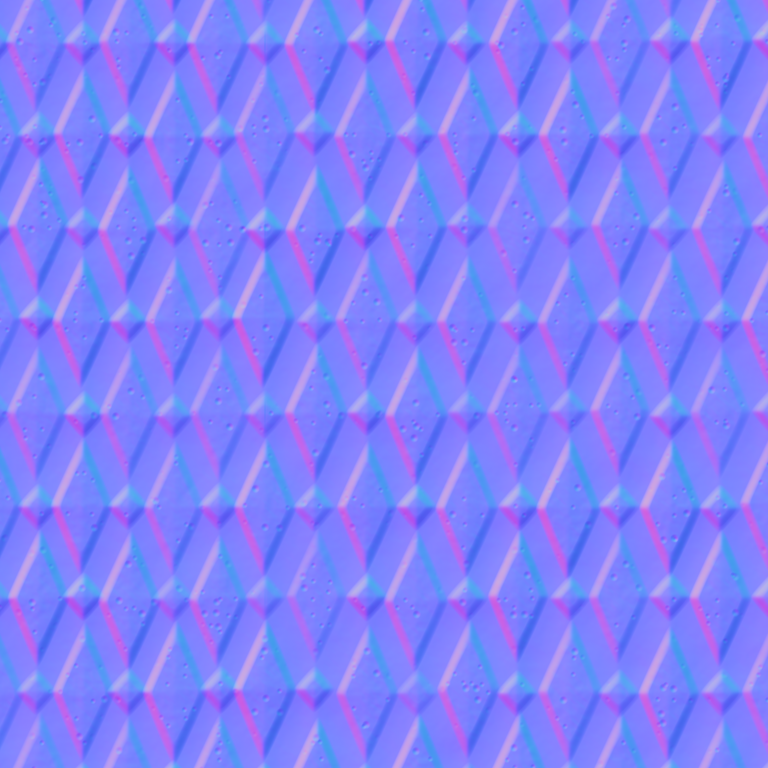
This texture map is drawn by a Shadertoy shader. Its source:

```glsl
// Normal map of a studded metal sheet: tall and small diamonds alternate in a
// checkerboard. A height field of bevelled, tilted rhombi with dents and grain
// is differentiated, and its slope is encoded as colour.
#define ROW_TOP 0.945               // height of the first full row
#define ROW_STEP 0.1208
#define COLUMN_STEPS vec2(0.0592, 0.0660) // left part, right part
#define COLUMN_KINK 0.345           // where the column spacing widens
#define TALL_SIZE vec2(0.0355, 0.0815)
#define SMALL_SIZE vec2(0.0230, 0.0265)
#define BEVEL_HEIGHT 0.0049
#define TILT 0.055                  // fall of each stud towards the right
#define SKIRT_WIDTH 0.032
#define GRAIN 0.00022
#define DENT_DEPTH 0.0010

float hash(vec2 p) {
    vec3 q = fract(p.xyx * 0.1031);
    q += dot(q, q.yzx + 33.33);
    return fract((q.x + q.y) * q.z);
}

float noise(vec2 p) {
    vec2 i = floor(p), f = fract(p);
    f = f * f * f * (f * (f * 6.0 - 15.0) + 10.0);
    return mix(mix(hash(i), hash(i + vec2(1, 0)), f.x),
               mix(hash(i + vec2(0, 1)), hash(i + vec2(1, 1)), f.x), f.y);
}

// Sparse round pits, each inside its own cell
float dents(vec2 p) {
    vec2 cell = floor(p);
    vec2 centre = 0.35 + 0.3 * vec2(hash(cell + 3.7), hash(cell + 8.1));
    float falloff = max(0.0, 1.0 - length(fract(p) - centre) / 0.34);
    return step(0.88, hash(cell + 51.3)) * falloff * falloff * (3.0 - 2.0 * falloff);
}

// Canvas position to stud coordinates, one unit per column and row
vec2 toGrid(vec2 uv) {
    float left = 5.0 + (uv.x - COLUMN_KINK) / COLUMN_STEPS.x;
    float right = 5.0 + (uv.x - COLUMN_KINK) / COLUMN_STEPS.y;
    return vec2(min(left, right), (uv.y - ROW_TOP) / ROW_STEP);
}

// Approximate signed distance to a rhombus with a softened ridge
float rhombus(vec2 p, vec2 halfSize) {
    vec2 soft = sqrt(p * p + 0.000012);
    return (dot(soft, 1.0 / halfSize) - 1.06) / length(1.0 / halfSize);
}

// x: height of the studs, y: how much of the point lies on a stud
vec2 studs(vec2 uv) {
    vec2 grid = toGrid(uv), home = floor(grid + 0.5), result = vec2(0.0);
    vec2 cellSize = vec2(uv.x < COLUMN_KINK ? COLUMN_STEPS.x : COLUMN_STEPS.y, ROW_STEP);
    for (int y = -1; y <= 1; y++)
    for (int x = -1; x <= 1; x++) {
        vec2 cell = home + vec2(x, y);
        vec2 seed = cell + 40.0;
        vec2 jitter = vec2(hash(seed + 0.3), hash(seed + 17.6)) - 0.5;
        vec2 p = (grid - cell - 0.06 * jitter) * cellSize;
        p.x -= 0.02 * p.y;

        bool tall = mod(cell.x + cell.y, 2.0) < 0.5;
        vec2 size = tall ? TALL_SIZE : SMALL_SIZE;
        size *= 0.95 + 0.1 * hash(seed + 29.4);
        float strength = mix(0.5, 1.1, sqrt(hash(seed + 63.8)));
        float dist = rhombus(p, size);

        float mask = 1.0 - smoothstep(-0.0085, 0.005, dist);
        float facet = max(-dist, 0.0) * (tall ? 0.07 : 0.17);
        float skirt = 1.0 - clamp(dist / SKIRT_WIDTH, 0.0, 1.0);
        float rise = mask * (BEVEL_HEIGHT * (tall ? 1.0 : 0.72) - TILT * p.x);
        result.x += strength * (rise + facet + 0.0014 * skirt * skirt);
        result.y += mask;
    }
    return result;
}

float surfaceHeight(vec2 uv) {
    vec2 stud = studs(uv);
    float worn = mix(0.35, 1.0, min(stud.y, 1.0));

    // Fine grain, brushed diagonally, over broad unevenness
    vec2 brushed = vec2(uv.x + uv.y, (uv.y - uv.x) * 0.5);
    float grain = noise(uv * 130.0) + 1.8 * noise(uv * 62.0 + 9.0) + 0.5 * noise(brushed * 170.0);
    float swell = 0.0016 * noise(uv * 17.0 + 4.0);
    float pits = dents(uv * 62.0) + 0.6 * dents(uv * 91.0 + 13.5);
    return stud.x + swell + worn * GRAIN * grain - stud.y * DENT_DEPTH * pits;
}

void mainImage(out vec4 fragColor, in vec2 fragCoord) {
    vec2 uv = fragCoord / iResolution.xy;
    vec2 e = vec2(0.0011, 0.0);
    vec2 slope = vec2(surfaceHeight(uv + e.xy) - surfaceHeight(uv - e.xy),
                      surfaceHeight(uv + e.yx) - surfaceHeight(uv - e.yx)) / (2.0 * e.x);

    // Red rises on left faces, green on upper faces
    vec3 normal = normalize(vec3(slope.x, -slope.y, 1.0));
    vec3 color = 0.5 + 0.5 * normal + vec3(0.008, 0.008, 0.0);
    fragColor = vec4(clamp(color, 0.0, 1.0), 1.0);
}
```
